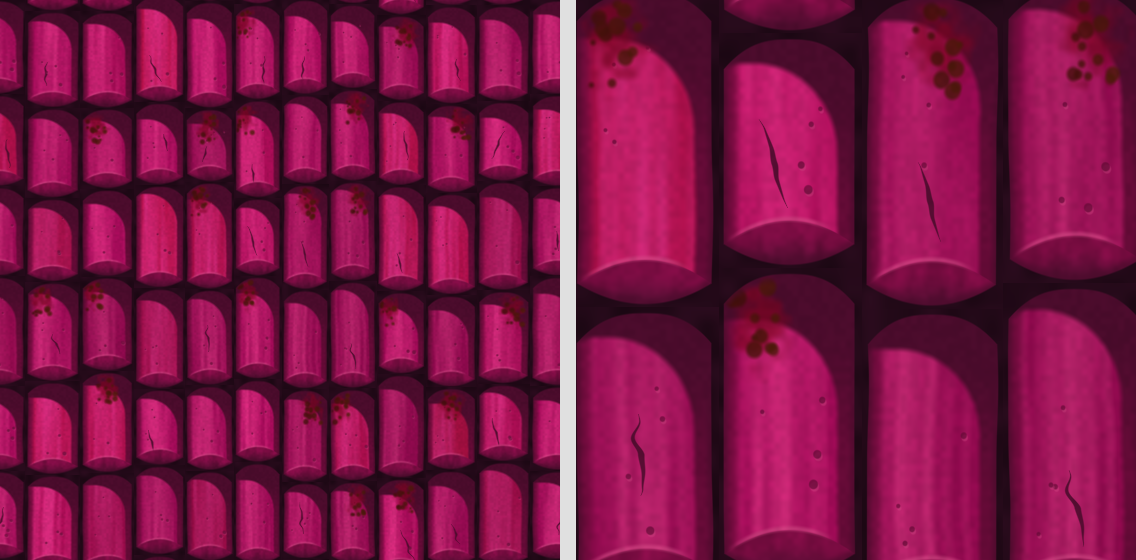
Left, the full canvas; right, a detail of the centre.
This texture is drawn by a WebGL 2 fragment shader. Its source:

```glsl
#version 300 es
precision highp float;
// Rows of rounded magenta roof tiles with dark gaps, arched shadows and thick lower lips.
// Each pixel finds its tile in a jittered, wrapping grid; the tile is shaded in local
// units of one column width, with hashed streaks, cracks, dents and rust.

uniform vec2 u_resolution;
out vec4 fragColor;

const vec2 GRID = vec2(11.0, 6.0);        // tiles across and down
const vec2 GRID_SHIFT = vec2(0.5, 0.06);  // offset of the grid, in tiles
const float COLUMN_SWAY = 0.14;           // slow change of column width
const float ROW_JITTER = 0.24;            // spread of the tile ends
const float HALF_WIDTH = 0.457;
const float LIP_HEIGHT = 0.31;
const float RUST_SHARE = 0.24;
const float CRACK_SHARE = 0.42;
const float TAU = 6.2831853;

const vec3 GAP = vec3(0.13, 0.035, 0.09);
const vec3 SHADOW = vec3(0.29, 0.045, 0.17);
const vec3 DEEP = vec3(0.41, 0.04, 0.22);
const vec3 BODY = vec3(0.61, 0.04, 0.33);
const vec3 BRIGHT = vec3(0.78, 0.15, 0.45);
const vec3 RED_BODY = vec3(0.66, 0.06, 0.26);
const vec3 EDGE_LIGHT = vec3(0.80, 0.27, 0.50);
const vec3 RUST = vec3(0.25, 0.05, 0.04);
const vec3 STAIN = vec3(0.47, 0.015, 0.13);

float hash(vec2 p) {
    vec3 q = fract(vec3(p.xyx) * 0.1031);
    q += dot(q, q.yzx + 33.33);
    return fract((q.x + q.y) * q.z);
}

vec2 hash2(vec2 p) { return vec2(hash(p), hash(p + 57.3)); }

float noise(vec2 p) {
    vec2 i = floor(p), f = fract(p);
    f = f * f * (3.0 - 2.0 * f);
    return mix(mix(hash(i), hash(i + vec2(1, 0)), f.x),
               mix(hash(i + vec2(0, 1)), hash(i + vec2(1, 1)), f.x), f.y);
}

// Vertical shift of the joint above a tile, in rows
float jointShift(vec2 id) { return ROW_JITTER * (hash(mod(id, GRID) + 11.0) - 0.5); }

float inside(float d, float soft) { return 1.0 - smoothstep(-soft, soft, d); }

// Rounded top and bowed bottom; y runs downward from the top joint
float tileDistance(vec2 p, float height) {
    float top = 0.04 + 1.5 * pow(abs(p.x), 2.6) - p.y;
    float bottom = p.y - height + 0.02 + 0.65 * p.x * p.x;
    return max(abs(p.x) - HALF_WIDTH, max(top, bottom) * 0.8);
}

vec3 shadeBody(vec2 p, float height, vec2 seed, float px) {
    // Painted vertical bands around a highlight left of centre
    float wobble = 0.03 * noise(vec2(p.y * 3.0, seed.x));
    float band = noise(vec2((p.x + wobble) * 15.0, p.y * 0.6) + seed);
    float centre = -0.10 + 0.16 * (hash(seed + 3.0) - 0.5);
    float light = exp(-pow((p.x - centre) / 0.25, 2.0));
    light = clamp(light * 0.8 + (band - 0.5) * 0.75, 0.0, 1.0);
    vec3 base = mix(BODY, RED_BODY, smoothstep(0.55, 1.0, hash(seed + 5.0)));
    vec3 col = mix(base, BRIGHT, light) * (0.9 + 0.17 * hash(seed + 7.0));
    col = mix(col, DEEP, 0.85 * (1.0 - smoothstep(-0.41, -0.32, p.x)));

    // Shadow curves over the top and runs down the right side
    float drop = 0.86 + 0.18 * (hash(seed + 9.0) - 0.5);
    vec2 q = max(vec2(p.x + 0.25, drop - p.y), 0.0) / vec2(0.59, 0.60);
    float shade = smoothstep(-0.05, 0.04, length(q) - 1.0);
    vec3 shadeColor = mix(SHADOW, DEEP, smoothstep(0.3, 1.3, p.y) * 0.85);
    col = mix(col, shadeColor, shade);

    // Slanted hairline crack, usually rising from the lip
    vec2 c = p - vec2(0.4 * (hash(seed + 13.0) - 0.5), height - 0.45 - 0.5 * hash(seed + 15.0));
    float reach = 0.15 + 0.18 * hash(seed + 17.0);
    float bend = c.y * (hash(seed + 19.0) - 0.5) + 0.07 * (noise(vec2(c.y * 9.0, seed.y)) - 0.5);
    float crack = abs(c.x - bend) - 0.022 * (1.0 - abs(c.y) / reach);
    crack = inside(crack, px) * step(abs(c.y), reach) * step(hash(seed + 21.0), CRACK_SHARE);
    col = mix(col, SHADOW, crack * 0.9);

    // Small dents with a lit lower rim
    for (int i = 0; i < 4; i++) {
        vec2 h = hash2(seed + 31.0 + float(i) * 7.1);
        vec2 d = p - vec2((h.x - 0.5) * 0.6, mix(0.4, height - 0.4, h.y));
        float r = 0.012 + 0.03 * h.x * h.y;
        col = mix(col, EDGE_LIGHT, 0.4 * inside(length(d - vec2(0.008, 0.015)) - r, px));
        col = mix(col, DEEP, 0.75 * inside(length(d) - r, px));
    }
    return col;
}

vec3 addRust(vec3 col, vec2 p, vec2 seed, float px) {
    if (hash(seed + 41.0) > RUST_SHARE) return col;
    vec2 origin = vec2(0.5 * hash(seed + 43.0) - 0.3, 0.34);
    float halo = length((p - origin) * vec2(1.0, 0.75)) + 0.2 * noise(p * 12.0 + seed);
    col = mix(col, STAIN, 0.75 * (1.0 - smoothstep(0.13, 0.38, halo)));
    for (int i = 0; i < 12; i++) {
        vec2 h = hash2(seed + 47.0 + float(i) * 5.3);
        vec2 d = p - origin - (h - vec2(0.5, 0.4)) * vec2(0.36, 0.55);
        float r = 0.015 + 0.045 * hash(h * 91.0);
        vec3 fleck = mix(RUST, vec3(0.32, 0.14, 0.03), h.x * 0.6);
        col = mix(col, fleck, 0.8 * inside(length(d) - r, px + 0.012));
    }
    return col;
}

void main() {
    vec2 uv = gl_FragCoord.xy / u_resolution;
    float px = GRID.x / min(u_resolution.x, u_resolution.y);

    // Find the tile and the local position in it
    float across = uv.x - GRID_SHIFT.x / GRID.x;
    float column = across * GRID.x - COLUMN_SWAY * sin(TAU * across);
    float row = (1.0 - uv.y) * GRID.y - GRID_SHIFT.y;
    vec2 id = vec2(floor(column), floor(row + 0.5));
    if (row < id.y + jointShift(id)) id.y -= 1.0;
    float start = id.y + jointShift(id);
    float end = id.y + 1.0 + jointShift(id + vec2(0, 1));
    float unit = GRID.x / GRID.y;
    vec2 p = vec2(fract(column) - 0.5, (row - start) * unit);
    float height = (end - start) * unit;
    vec2 seed = mod(id, GRID) * 17.0 + 4.0;
    p.x += 0.018 * (noise(vec2(p.y * 2.0, seed.x)) - 0.5);

    // Body, then the lip with its lit upper edge
    vec3 col = shadeBody(p, height, seed, px);
    float lip = p.y - (height - LIP_HEIGHT + 0.75 * p.x * p.x);
    vec3 lipColor = mix(DEEP * 1.15, SHADOW * 1.1, smoothstep(0.05, 0.28, lip));
    lipColor *= 0.9 + 0.25 * noise(p * vec2(14.0, 5.0) + seed);
    col = mix(lipColor, col, inside(lip, px));
    float glint = inside(abs(lip + 0.01) - 0.014, px + 0.01) * inside(abs(p.x + 0.06) - 0.3, 0.1);
    col = mix(col, EDGE_LIGHT, 0.65 * glint);
    col = addRust(col, p, seed, px);

    // Darkened rim, paint grain and the gaps between tiles
    float d = tileDistance(p, height);
    col = mix(col, SHADOW, 0.7 * smoothstep(-0.06, 0.0, d));
    col *= 0.95 + 0.10 * noise(p * 24.0 + seed);
    vec3 gap = GAP * (0.8 + 0.5 * noise(p * 7.0 + seed));
    fragColor = vec4(mix(gap, col, inside(d, px)), 1.0);
}
```
